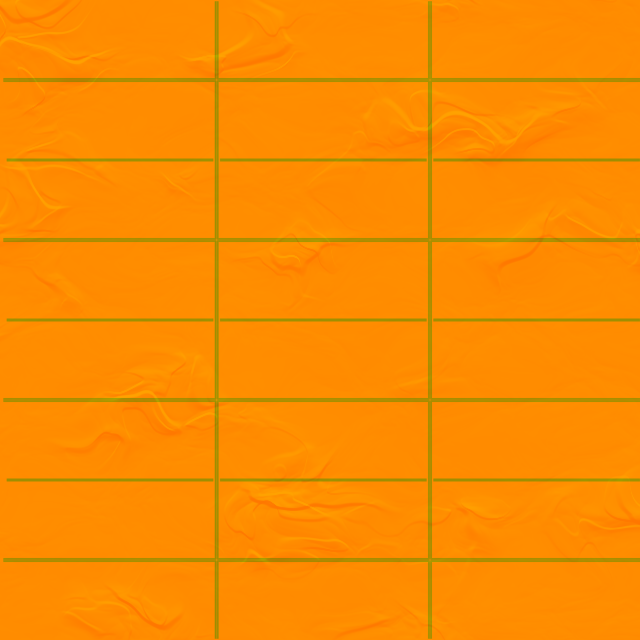
Give the GLSL for this pattern, as a Shadertoy shader.

```glsl
// Orange plaster panels, 3 across and 8 down, divided by fine olive joints.
// Crumpled relief comes from warped, folded gradient noise with crisp ledges,
// shaded by its vertical slope; rows alternate between wide and narrow joints.

const vec2  PANELS       = vec2(3.0, 8.0);
const float JOINT_SHIFT  = 0.0052;   // sideways offset of the upright joints
const float WIDE_HALF    = 0.0030;   // half widths of the joints
const float NARROW_HALF  = 0.0023;
const float JOINT_SOFT   = 0.0010;
const float JOINT_BREAK  = 0.0052;   // gap in narrow joints beside uprights
const vec3  PLASTER      = vec3(1.00, 0.55, 0.00);
const vec3  JOINT_EDGE   = vec3(0.61, 0.56, 0.00);
const vec3  JOINT_CORE   = vec3(0.74, 0.55, 0.00);
const vec3  CROSSING     = vec3(0.88, 0.60, 0.00);
const vec2  RELIEF_SCALE = vec2(5.5, 7.5);
const float RELIEF_GAIN  = 0.0024;
const float LEDGE_HEIGHT = 0.30;
const float MAX_SHADE    = 0.085;
const float SLOPE_STEP   = 0.0015;

vec2 hash22(vec2 p) {
    vec3 q = fract(p.xyx * vec3(0.1031, 0.1030, 0.0973));
    q += dot(q, q.yzx + 33.33);
    return fract((q.xx + q.yz) * q.zy);
}

float cornerRamp(vec2 cell, vec2 f, vec2 corner) {
    return dot(hash22(cell + corner) * 2.0 - 1.0, f - corner);
}

float gradientNoise(vec2 p) {
    vec2 cell = floor(p), f = fract(p);
    vec2 u = f * f * f * (f * (f * 6.0 - 15.0) + 10.0);
    float low  = mix(cornerRamp(cell, f, vec2(0, 0)), cornerRamp(cell, f, vec2(1, 0)), u.x);
    float high = mix(cornerRamp(cell, f, vec2(0, 1)), cornerRamp(cell, f, vec2(1, 1)), u.x);
    return mix(low, high, u.y);
}

// A steep rise on one side of a contour and a gentle fall on the other
float ledge(float n) {
    return smoothstep(0.0, 0.06, n) * (1.0 - smoothstep(0.06, 0.40, n));
}

float reliefHeight(vec2 uv) {
    vec2 p = uv * RELIEF_SCALE + 40.0;
    p += 0.45 * vec2(gradientNoise(p * 1.4 + 7.3), gradientNoise(p * 1.4 + 31.7));
    p += 0.12 * vec2(gradientNoise(p * 4.1 + 3.1), gradientNoise(p * 4.1 + 19.4));

    // Damage gathers in scattered areas and fades out between them
    float damage = smoothstep(0.02, 0.38, gradientNoise(p * 0.9 + 53.2));

    float folds = 0.0, amplitude = 0.8;
    vec2 q = p;
    for (int i = 0; i < 4; i++) {
        folds += amplitude * abs(gradientNoise(q));
        q = mat2(1.6, 1.2, -1.2, 1.6) * q + 11.7;
        amplitude *= 0.5;
    }
    float flakes = ledge(gradientNoise(p * 1.3 + 71.0))
                 + 0.4 * ledge(gradientNoise(p * 2.9 + 97.0));
    return folds * (0.22 + 0.6 * damage) + LEDGE_HEIGHT * damage * flakes;
}

// x: joint coverage, y: lighter core along the middle
vec2 jointProfile(float dist, float halfWidth, float soft) {
    float cover = 1.0 - smoothstep(halfWidth - soft, halfWidth + soft, dist);
    float core  = 1.0 - smoothstep(0.0, halfWidth * 0.65, dist);
    return vec2(cover, core * cover);
}

void mainImage(out vec4 fragColor, in vec2 fragCoord) {
    vec2 uv = fragCoord / iResolution.xy;
    float soft = max(JOINT_SOFT, 0.75 / min(iResolution.x, iResolution.y));

    // Plaster relief
    float slope = (reliefHeight(uv + vec2(0.0, SLOPE_STEP))
                 - reliefHeight(uv - vec2(0.0, SLOPE_STEP))) / (2.0 * SLOPE_STEP);
    float shade = MAX_SHADE * tanh(-RELIEF_GAIN * slope / MAX_SHADE);
    shade += 0.012 * gradientNoise(uv * vec2(4.0, 5.0) + 5.0);

    // Nearest joint in each direction; the outer border carries none
    vec2 place = (uv - vec2(JOINT_SHIFT, 0.0)) * PANELS;
    vec2 index = floor(place + 0.5);
    vec2 dist = abs(place - index) / PANELS;
    vec2 inside = step(0.5, index) * step(index, PANELS - 0.5);

    float narrow = 1.0 - mod(index.y, 2.0);
    vec2 upright = jointProfile(dist.x, WIDE_HALF, soft) * inside.x;
    vec2 level = jointProfile(dist.y, mix(WIDE_HALF, NARROW_HALF, narrow), soft) * inside.y;
    level.y *= 1.0 - 0.7 * narrow;

    // Joint ends: all stop just short of the border, narrow ones also at uprights
    level *= smoothstep(-soft, soft, uv.x - JOINT_SHIFT);
    level *= 1.0 - narrow * (1.0 - smoothstep(JOINT_BREAK - soft, JOINT_BREAK + soft, dist.x));
    upright *= smoothstep(0.001, 0.003, min(uv.y, 1.0 - uv.y));

    // Colour
    vec3 joint = mix(JOINT_EDGE, JOINT_CORE, max(upright.y, level.y));
    joint = mix(joint, CROSSING, upright.y * level.y);
    vec3 color = mix(PLASTER, joint, max(upright.x, level.x));
    color.g += shade;
    fragColor = vec4(clamp(color, 0.0, 1.0), 1.0);
}
```
